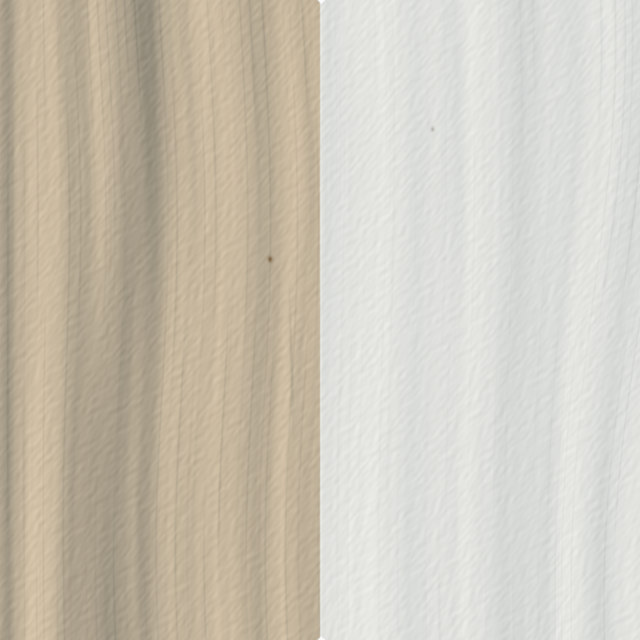
This texture is drawn by a Shadertoy shader. Its source:

```glsl
// Two vertical wood veneer panels side by side: warm tan and pale grey-white.

float hash(vec2 p) {
    return fract(sin(dot(p, vec2(127.1, 311.7))) * 43758.5453);
}

float noise(vec2 p) {
    vec2 i = floor(p), f = fract(p);
    f = f * f * (3.0 - 2.0 * f);
    float low = mix(hash(i), hash(i + vec2(1.0, 0.0)), f.x);
    float high = mix(hash(i + vec2(0.0, 1.0)), hash(i + vec2(1.0, 1.0)), f.x);
    return mix(low, high, f.y);
}

// Soft vertical band, 1 at its centre.
float band(float x, float centre, float width) {
    float d = (x - centre) / width;
    return exp(-d * d);
}

// Layered streaks stretched along the grain, centred on zero.
float streaks(vec2 p, float seed) {
    float sum = 0.0, amp = 0.5, freq = 32.0;
    for (int i = 0; i < 4; i++) {
        sum += amp * (noise(vec2(p.x * freq, p.y * (1.2 + float(i)) + seed)) - 0.5);
        freq *= 1.9;
        amp *= 0.75;
        seed += 17.3;
    }
    return sum;
}

// Sparse thin dark pores, one per column, fading in and out along the grain.
float poreLines(vec2 p, float columns, float seed) {
    float cell = floor(p.x * columns);
    float centre = 0.25 + 0.5 * hash(vec2(cell, seed));
    float line = band(fract(p.x * columns), centre, 0.11);
    float fade = smoothstep(0.3, 0.8, noise(vec2(cell * 3.7 + seed, p.y * 3.0)));
    return line * fade;
}

// Fine slanted relief, lit from one side.
float emboss(vec2 p) {
    vec2 q = vec2(p.x * 150.0 - p.y * 35.0, p.y * 130.0 - p.x * 60.0);
    return noise(q) - noise(q + vec2(0.6, -0.5));
}

float speck(vec2 p, vec2 centre, float radius) {
    vec2 d = (p - centre) / vec2(radius, radius * 1.3);
    return exp(-dot(d, d));
}

vec3 tanWood(vec2 uv) {
    float sway = 0.010 * sin(uv.y * 6.0 + 0.8) * smoothstep(0.02, 0.2, uv.x);
    float x = uv.x + sway + 0.004 * (noise(vec2(uv.x * 9.0, uv.y * 3.0)) - 0.5);
    vec2 grain = vec2(x, uv.y);

    // Broad heartwood stripe drifts right toward the top.
    float heart = mix(0.178, 0.226, smoothstep(0.25, 1.0, uv.y));
    float dark = 0.72 * band(x, heart, 0.043) + 0.48 * band(x, 0.238, 0.016);
    dark += 0.75 * band(uv.x, 0.012, 0.012) + 0.32 * band(x, 0.112, 0.018);
    dark += 0.24 * band(x, 0.413, 0.028) + 0.12 * band(x, 0.285, 0.013);
    dark += 0.15 * band(uv.x, 0.0, 0.03) + 0.14 * band(x, 0.475, 0.02);
    float light = band(x, 0.060, 0.025) + 0.8 * band(x, 0.345, 0.035)
                + 0.5 * band(x, 0.452, 0.014);

    float tone = 0.25 + 0.75 * dark - 0.18 * light;
    tone -= 0.48 * streaks(grain, 4.0);
    tone += 0.20 * poreLines(grain, 62.0, 5.0);
    tone += 0.30 * band(uv.x, 0.455 - 0.03 * (uv.y - 0.45), 0.0025) * band(uv.y, 0.45, 0.09);
    vec3 wood = mix(vec3(0.825, 0.757, 0.650), vec3(0.600, 0.568, 0.500), clamp(tone, 0.0, 1.1));
    wood += 0.045 * emboss(uv);
    return mix(wood, vec3(0.43, 0.32, 0.20), 0.8 * speck(uv, vec2(0.422, 0.595), 0.0035));
}

vec3 paleWood(vec2 uv) {
    // Grain leans outward with height on the right side.
    float lean = smoothstep(0.78, 0.98, uv.x);
    float rise = smoothstep(0.05, 1.0, uv.y);
    float x = uv.x - lean * 0.075 * (rise - 0.4);
    x += 0.006 * sin(uv.y * 5.0 + 1.0) + 0.003 * noise(vec2(uv.x * 8.0, uv.y * 3.0));
    vec2 grain = vec2(x, uv.y);

    float dark = 0.30 * band(x, 0.645, 0.022) + 0.65 * band(x, 0.805, 0.038);
    dark += 0.40 * band(x, 0.865, 0.014) + 0.25 * band(x, 0.715, 0.012);
    dark += 0.65 * band(x, 0.965, 0.028) * (1.0 - 0.5 * uv.y);
    dark += 0.22 * band(uv.x, 0.515, 0.015);
    float light = band(x, 0.585, 0.035) + band(x, 0.735, 0.022) + 0.9 * band(x, 0.905, 0.015);

    float tone = 0.34 + 0.75 * dark - 0.15 * light;
    tone -= 0.48 * streaks(grain, 31.0);
    tone += 0.24 * poreLines(grain, 66.0, 12.0) * (0.6 + 0.8 * lean);
    vec3 wood = mix(vec3(0.920, 0.920, 0.902), vec3(0.815, 0.828, 0.818), clamp(tone, 0.0, 1.1));
    wood += 0.036 * emboss(uv);
    return mix(wood, vec3(0.66, 0.64, 0.60), 0.7 * speck(uv, vec2(0.676, 0.798), 0.003));
}

void mainImage(out vec4 fragColor, in vec2 fragCoord) {
    vec2 uv = fragCoord / iResolution.xy;
    float pixel = 1.0 / iResolution.x;

    // Panels meet at a crisp central joint.
    float side = smoothstep(-pixel, pixel, uv.x - 0.5);
    vec3 color = mix(tanWood(uv), paleWood(uv), side);
    color += 0.025 * band(uv.x, 0.502, 0.0015);

    // Rounded panel corners leave small white notches at the joint ends.
    float edge = min(uv.y, 1.0 - uv.y);
    float notch = 1.0 - smoothstep(0.004, 0.008, abs(uv.x - 0.502) + edge);
    color = mix(color, vec3(0.98), notch);

    fragColor = vec4(clamp(color, 0.0, 1.0), 1.0);
}
```
